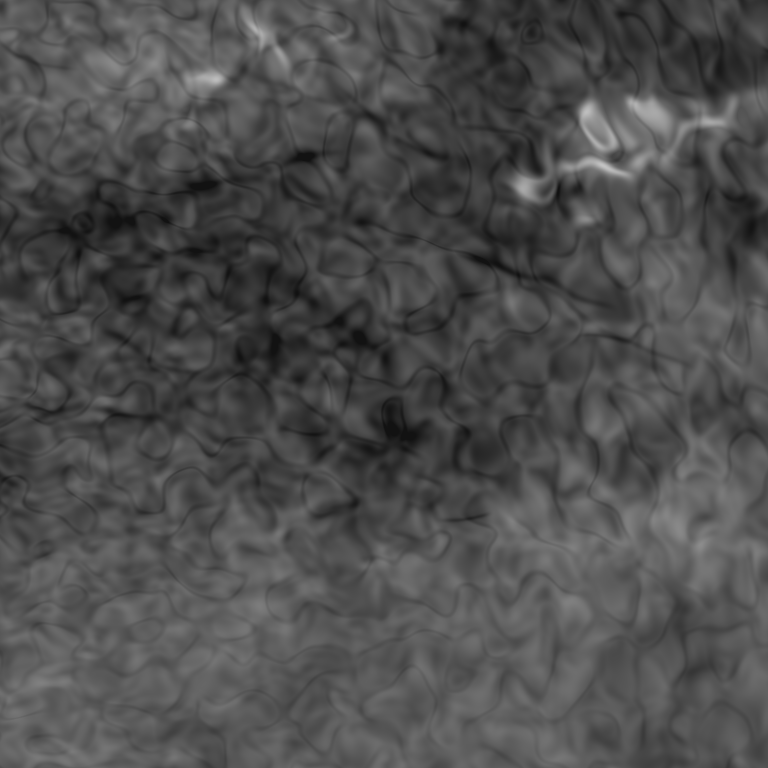
This texture is drawn by a WebGL 1 fragment shader. Its source:

```glsl
precision highp float;

uniform vec2 u_resolution;

float hash1(float n) {
  n = fract(n * 0.1031);
  n *= n + 33.33;
  n *= n + n;
  return fract(n);
}

vec2 hash2(vec2 p) {
  vec3 q = fract(p.xyx * vec3(0.1031, 0.1030, 0.0973));
  q += dot(q, q.yzx + 33.33);
  return fract((q.xx + q.yz) * q.zy);
}

vec2 rotate(vec2 p, float angle) {
  float c = cos(angle), s = sin(angle);
  return vec2(c * p.x + s * p.y, c * p.y - s * p.x);
}

float cornerSlope(vec2 cell, vec2 corner, vec2 f) {
  return dot(hash2(cell + corner + 57.0) * 2.0 - 1.0, f - corner);
}

// Gradient noise, centred on zero
float noise(vec2 p) {
  vec2 cell = floor(p), f = fract(p);
  vec2 u = f * f * f * (f * (f * 6.0 - 15.0) + 10.0);
  vec2 e = vec2(0.0, 1.0);
  return mix(mix(cornerSlope(cell, e.xx, f), cornerSlope(cell, e.yx, f), u.x),
             mix(cornerSlope(cell, e.xy, f), cornerSlope(cell, e.yy, f), u.x), u.y);
}

float fbm(vec2 p) {
  float sum = 0.0, amp = 1.0;
  for (int i = 0; i < 4; i++) {
    sum += amp * noise(p);
    p = rotate(p, 0.7) * 2.03 + 11.3;
    amp *= 0.55;
  }
  return sum;
}

vec2 warp(vec2 p, float scale, float amount) {
  return p + amount * vec2(noise(p * scale), noise(p * scale + 31.7));
}

// Soft tilted ellipse
float patchMask(vec2 p, vec2 centre, vec2 radius, float angle) {
  vec2 d = rotate(p - centre, angle) / radius;
  return exp(-dot(d, d));
}

float ridge(vec2 p, float width) {
  return 1.0 - smoothstep(0.0, width, abs(noise(p)));
}

// Bent, tapered fissure with a soft shadow
float fissure(vec2 p, float halfLength, float width, float bend) {
  p.y += bend * p.x * p.x;
  float taper = smoothstep(0.0, 0.7, 1.0 - pow(p.x / halfLength, 2.0));
  float core = exp(-pow(p.y / width, 2.0));
  float shadow = exp(-pow(p.y / (width * 4.0), 2.0));
  return taper * (0.65 * core + 0.35 * shadow);
}

float fissures(vec2 p) {
  float dark = 0.0;
  for (int i = 0; i < 16; i++) {
    float n = float(i) * 7.0 + 3.0;
    vec2 centre = vec2(hash1(n), mix(0.27, 0.95, hash1(n + 1.0)));
    float angle = mix(-1.2, 0.2, hash1(n + 2.0));
    float halfLength = mix(0.04, 0.12, hash1(n + 3.0));
    float width = mix(0.004, 0.009, hash1(n + 4.0));
    float bend = mix(-5.0, 5.0, hash1(n + 5.0));
    float depth = mix(0.4, 1.0, hash1(n + 6.0));
    dark = max(dark, depth * fissure(rotate(p - centre, angle), halfLength, width, bend));
  }
  return dark;
}

// Broad light and dark regions of the rock
float regions(vec2 p) {
  float tone = 0.325;
  tone -= 0.11 * patchMask(p, vec2(0.38, 0.53), vec2(0.30, 0.16), -0.4);
  tone -= 0.13 * patchMask(p, vec2(0.86, 0.97), vec2(0.26, 0.10), -0.2);
  tone -= 0.14 * patchMask(p, vec2(0.01, 0.42), vec2(0.08, 0.07), 0.0);
  tone -= 0.09 * patchMask(p, vec2(0.62, 0.76), vec2(0.11, 0.13), 0.3);
  tone -= 0.07 * patchMask(p, vec2(0.12, 0.73), vec2(0.20, 0.09), 0.2);
  tone += 0.06 * patchMask(p, vec2(0.88, 0.42), vec2(0.20, 0.25), 0.0);
  tone += 0.06 * patchMask(p, vec2(0.40, 0.11), vec2(0.75, 0.17), 0.0);
  tone += 0.05 * patchMask(p, vec2(0.23, 0.92), vec2(0.26, 0.10), 0.3);
  return tone;
}

void main() {
  vec2 uv = gl_FragCoord.xy / u_resolution;
  vec2 p = warp(warp(uv, 5.0, 0.07), 14.0, 0.02);
  float tone = regions(p) + 0.14 * fbm(p * 5.0 + 4.0);

  // Fine blurred grain, drawn out along the bedding
  vec2 bed = rotate(warp(uv, 18.0, 0.02), mix(0.0, 0.5, uv.y)) * vec2(0.85, 1.2);
  float grain = 0.13 * noise(bed * 28.0) + 0.14 * noise(bed * 54.0 + 9.0);
  grain -= 0.05 * ridge(bed * 21.0 + 17.0, 0.10);
  tone += grain * mix(0.7, 1.15, smoothstep(0.1, 0.4, uv.y));

  // Dark hollows and cracks
  float hollow = smoothstep(0.12, 0.40, noise(p * 8.0 + 23.0));
  tone -= 0.09 * hollow * smoothstep(0.2, 0.4, uv.y);
  tone -= 0.17 * fissures(p);

  // Pale mineral veins with bright streaks
  float streak = 0.35 + 0.65 * ridge(bed * 19.0 + 41.0, 0.16) + 1.2 * noise(bed * 34.0);
  float wedge = smoothstep(0.3, 0.6, patchMask(p, vec2(0.81, 0.80), vec2(0.20, 0.065), 0.35));
  float seam = patchMask(p, vec2(0.32, 0.91), vec2(0.17, 0.045), 0.35);
  seam *= smoothstep(-0.05, 0.25, noise(bed * 15.0 + 5.0));
  tone += 0.34 * max(streak, 0.0) * max(wedge, seam);

  gl_FragColor = vec4(vec3(clamp(tone, 0.07, 0.85)), 1.0);
}
```
